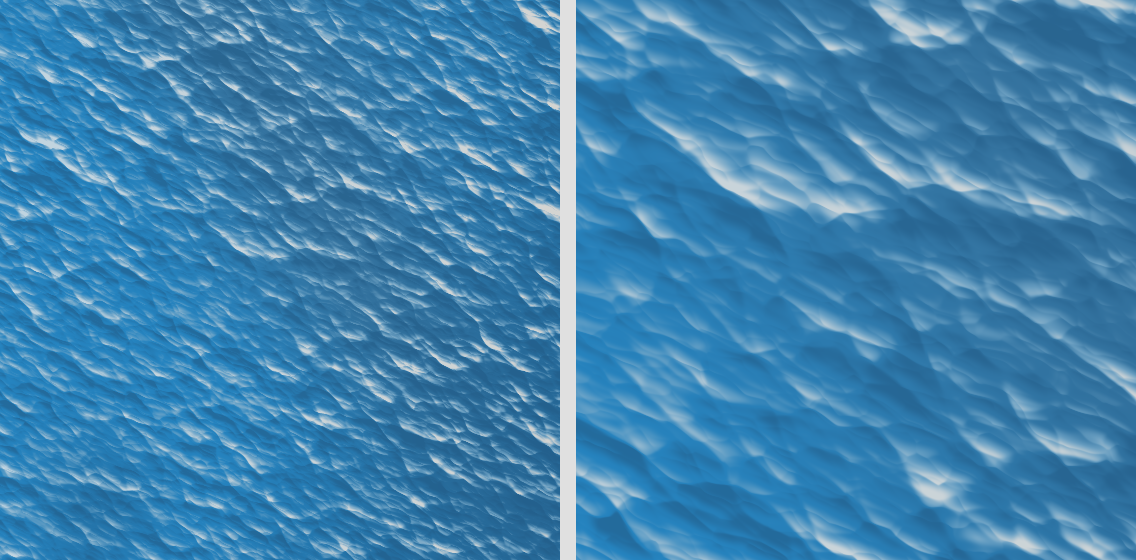
Left: the whole. Right: its middle third, enlarged.
Give the GLSL for this texture, as a Shadertoy shader.

```glsl
const vec3 BRIGHT_SEA = vec3(0.145, 0.515, 0.75);
const vec3 SLATE_SEA = vec3(0.22, 0.44, 0.60);
const vec3 DEEP_SEA = vec3(0.135, 0.395, 0.58);
const vec3 TROUGH = vec3(0.13, 0.355, 0.525);
const vec3 SKY_GLINT = vec3(0.47, 0.665, 0.79);
const vec3 PALE_CREST = vec3(0.79, 0.83, 0.85);
const float CREST_ANGLE = -0.58;

vec2 hash22(vec2 p) {
    vec3 q = fract(p.xyx * vec3(0.1031, 0.1030, 0.0973));
    q += dot(q, q.yzx + 33.33);
    return fract((q.xx + q.yz) * q.zy);
}

// Coordinates of p in axes turned by the angle
vec2 turn(vec2 p, float angle) {
    float c = cos(angle), s = sin(angle);
    return vec2(c * p.x + s * p.y, c * p.y - s * p.x);
}

// Layered sines that bend straight lines
vec2 sway(vec2 p) {
    vec2 sum = vec2(0.0);
    float amplitude = 1.0;
    for (int i = 0; i < 3; i++) {
        p = turn(p, 1.1) * 1.7 + 3.1;
        sum += amplitude * sin(p.yx + 0.8 * sin(p));
        amplitude *= 0.6;
    }
    return sum;
}

// Soft cellular noise: offset from the nearest cell point, blended at borders
vec2 cellOffset(vec2 p, float sharpness) {
    vec2 cell = floor(p), sum = vec2(0.0);
    float total = 1e-6;
    for (int y = -1; y <= 1; y++) {
        for (int x = -1; x <= 1; x++) {
            vec2 id = cell + vec2(x, y);
            vec2 offset = p - id - hash22(id + 200.0);
            float weight = exp(-sharpness * dot(offset, offset));
            sum += weight * offset;
            total += weight;
        }
    }
    return sum / total;
}

// Lit slope of one train of waves
float waveSlope(vec2 p, float angle, float frequency, float seed) {
    vec2 q = turn(p, angle) * frequency * vec2(0.45, 1.0) + seed;
    q += 0.15 * sway(q * vec2(1.2, 0.8));
    return dot(cellOffset(q, 18.0), vec2(0.3, -1.0));
}

// Wave trains from swell to fine ripples
float seaSlope(vec2 p) {
    float slope = 0.0, frequency = 13.0;
    for (int i = 0; i < 5; i++) {
        float k = float(i);
        float strength = 0.42 * exp(-0.22 * (k - 1.6) * (k - 1.6));
        float angle = CREST_ANGLE + 0.2 * sin(k * 2.3);
        slope += strength * waveSlope(p, angle, frequency, 17.3 * k);
        frequency *= 1.75;
    }
    return slope;
}

// Broad patches of water colour
vec3 waterColor(vec2 p) {
    vec2 drift = p + 0.03 * sway(p * 2.6);
    float across = dot(drift - vec2(0.62, 0.62), vec2(0.83, 0.55));
    float band = exp(-across * across / 0.035);
    float corner = smoothstep(0.25, 0.85, drift.x - 0.6 * drift.y);
    vec2 toShadow = drift - vec2(0.18, 0.06);
    float shadow = exp(-dot(toShadow, toShadow) / 0.015);
    vec3 color = mix(BRIGHT_SEA, SLATE_SEA, 0.3 * smoothstep(-0.2, 0.2, across));
    color = mix(color, SLATE_SEA, 0.8 * band);
    return mix(color, DEEP_SEA, max(0.75 * corner, 0.5 * shadow));
}

void mainImage(out vec4 fragColor, in vec2 fragCoord) {
    vec2 uv = fragCoord / iResolution.y;

    // Gusts vary the wave contrast, which grows to the upper right
    float gust = 1.0 + 0.08 * sway(uv * 4.0 + 5.0).x;
    float contrast = gust * mix(0.85, 1.15, clamp(0.4 * uv.x + 0.6 * uv.y, 0.0, 1.0));
    float slope = seaSlope(uv) * contrast;

    // Dark troughs, blue glints and pale crests
    vec3 color = waterColor(uv);
    color = mix(color, TROUGH, 0.6 * smoothstep(0.0, 0.4, -slope));
    color = mix(color, SKY_GLINT, 0.85 * smoothstep(-0.02, 0.32, slope));
    vec3 crest = PALE_CREST + vec3(0.08, 0.0, -0.06) * (uv.x - 0.5);
    color = mix(color, crest, smoothstep(0.22, 0.54, slope));

    fragColor = vec4(color, 1.0);
}
```
